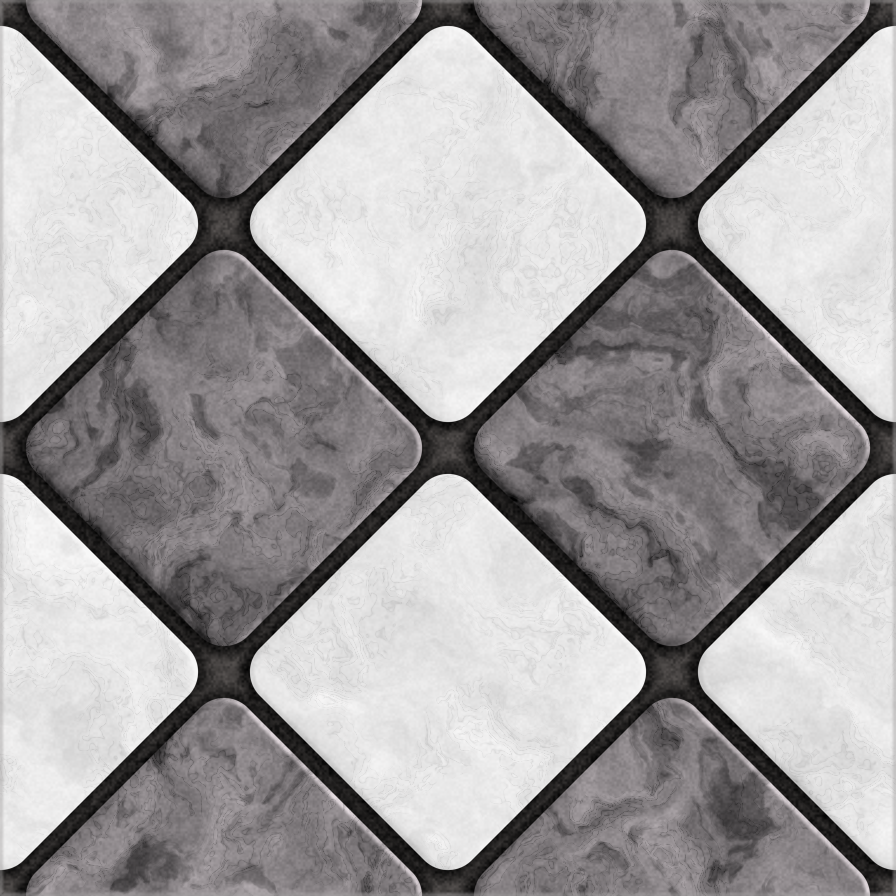
This pattern is drawn by a Shadertoy shader. Its source:

```glsl
float hash(vec2 p) {
    vec3 h = fract(vec3(p.xyx) * 0.1031);
    h += dot(h, h.yzx + 33.33);
    return fract((h.x + h.y) * h.z);
}

float noise(vec2 p) {
    vec2 i = floor(p), f = fract(p);
    f = f * f * (3.0 - 2.0 * f);
    return mix(mix(hash(i), hash(i + vec2(1, 0)), f.x),
               mix(hash(i + vec2(0, 1)), hash(i + vec2(1, 1)), f.x), f.y);
}

float fbm(vec2 p) {
    float sum = 0.0, amp = 0.5;
    for (int i = 0; i < 5; i++) {
        sum += amp * noise(p);
        p = mat2(1.6, 1.2, -1.2, 1.6) * p + 7.3;
        amp *= 0.5;
    }
    return sum / 0.97;
}

// Diagonal lattice: position inside the cell, measured from its centre
vec2 cellLocal(vec2 p) {
    return (fract(vec2(p.x + p.y, p.x - p.y)) - 0.5) * 0.7071;
}

float tileDistance(vec2 q) {
    vec2 e = abs(q) - 0.2596;
    return length(max(e, 0.0)) + min(max(e.x, e.y), 0.0) - 0.075;
}

// Stone: x = broad tone, y = thin strata lines, z = worn blotches
vec3 marble(vec2 q, vec2 seed) {
    float angle = 0.4 + 1.5 * hash(seed + 3.0);
    vec2 s = mat2(cos(angle), sin(angle), -sin(angle), cos(angle)) * q + seed * 17.0 + 40.0;
    vec2 warp = vec2(fbm(s * 5.0), fbm(s * 5.0 + 31.0)) - 0.5;
    float bed = fbm(s * vec2(4.0, 10.0) + 4.0 * warp);
    float strata = pow(1.0 - abs(sin(bed * 32.0)), 3.0);
    strata *= smoothstep(0.35, 0.65, noise(s * 9.0 + 3.0 * warp));
    float blotch = smoothstep(0.52, 0.72, fbm(s * vec2(12.0, 19.0) + 5.0 * warp));
    return vec3(bed - 0.5, strata, blotch);
}

void mainImage(out vec4 fragColor, in vec2 fragCoord) {
    vec2 uv = fragCoord / iResolution.xy;
    vec2 p = uv * 2.0;
    float px = 2.0 / iResolution.y;
    vec2 cell = floor(vec2(p.x + p.y, p.x - p.y));
    bool isWhite = mod(cell.x + cell.y, 2.0) > 0.5;
    vec2 q = cellLocal(p);
    float d = tileDistance(q);

    // Seed from the tile centre, wrapped so opposite borders join
    vec2 centre = vec2(cell.x + cell.y + 1.0, cell.x - cell.y) * 0.5;
    vec3 stone = marble(q, mod(centre, 2.0));
    float grain = noise(p * 190.0) + 0.6 * noise(p * 95.0 + 9.0) - 0.8;

    // Rounded rim lit from the upper right
    vec2 outward = sign(q) * normalize(max(abs(q) - 0.2596, 0.0) + 1e-5);
    float lit = dot(outward, vec2(0.95, 0.3));
    float rim = smoothstep(-0.015, -0.004, d);
    float shade = smoothstep(-0.045, 0.0, d) * min(lit, 0.0);

    vec3 tile;
    if (isWhite) {
        float tone = 0.912 + 0.13 * stone.x - 0.065 * stone.y - 0.025 * stone.z + 0.03 * grain;
        tone += rim * (0.05 * max(lit, 0.0) + 0.08 * min(lit, 0.0)) + 0.03 * shade;
        tile = vec3(min(tone, 0.97)) * vec3(1.0, 0.998, 0.998);
    } else {
        float tone = 0.505 + 0.38 * stone.x - 0.11 * stone.y - 0.15 * stone.z + 0.07 * grain;
        tone += rim * (0.3 * max(lit, 0.0) + 0.1 * min(lit, 0.0)) + 0.15 * shade;
        tile = tone * vec3(1.02, 0.98, 1.0);
    }

    // Sandy grout, darkened beside the tiles and under their shadow
    float grout = mix(0.11, 0.27, smoothstep(0.0, 0.045, d));
    float castShadow = 1.0 - smoothstep(-0.01, 0.02, tileDistance(cellLocal(p + vec2(0.022, 0.014))));
    grout += 0.1 * grain - 0.04 * castShadow;
    vec3 col = mix(grout * vec3(1.03, 0.98, 0.96), tile, smoothstep(0.7 * px, -0.7 * px, d));

    // Faint bevel around the whole panel
    vec2 border = min(uv, 1.0 - uv);
    float bevel = 1.0 - smoothstep(0.001, 0.006, min(border.x, border.y));
    col = mix(col, vec3(0.64, 0.63, 0.63), 0.45 * bevel);
    fragColor = vec4(clamp(col, 0.0, 1.0), 1.0);
}
```
